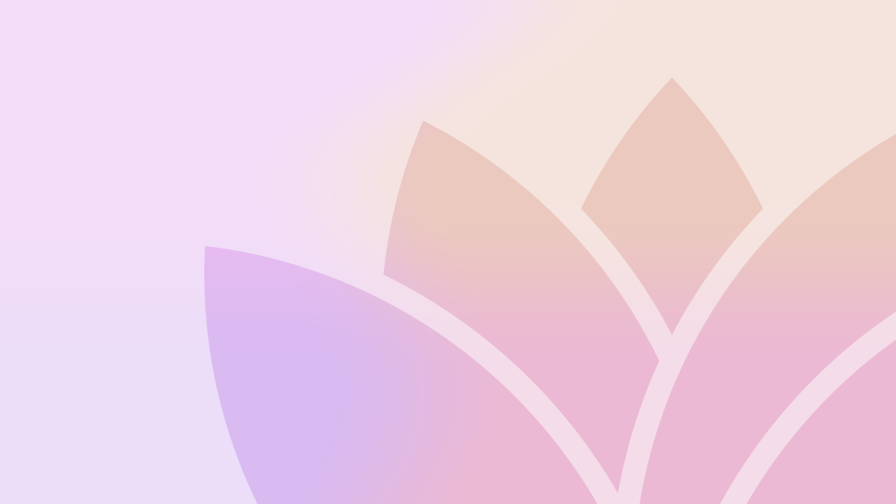
A WebGL 2 fragment shader for this background:

```glsl
#version 300 es
precision highp float;

uniform vec2 u_resolution;
out vec4 fragColor;

const float TAU = 6.2831853;
const float AXIS = 1.3333;    // x of the flower's line of symmetry
const float RADIUS = 1.040;   // every petal edge is an arc of this radius
const float GAP = 0.0458;     // pale band around each petal

const vec3 ORCHID = vec3(0.906, 0.735, 0.945);
const vec3 LAVENDER = vec3(0.850, 0.730, 0.945);
const vec3 PEACH = vec3(0.922, 0.790, 0.745);
const vec3 PINK = vec3(0.922, 0.725, 0.828);

// Soft four-colour field with a wavy border between its left and right halves
vec3 tintField(vec2 p) {
    vec3 left = mix(LAVENDER, ORCHID, smoothstep(0.25, 0.58, p.y));
    vec3 right = mix(PINK, PEACH, smoothstep(0.27, 0.60, p.y));
    float border = 0.76 + 0.08 * cos(TAU * (p.y - 0.22) / 0.85)
                 + 0.20 * smoothstep(0.65, 1.0, p.y);
    return mix(left, right, smoothstep(-0.2, 0.2, p.x - border));
}

// Signed distance to a petal: the overlap of two equal discs
float petal(vec2 p, vec2 centerA, vec2 centerB) {
    return max(distance(p, centerA), distance(p, centerB)) - RADIUS;
}

// Lay a petal over earlier ones, clearing a band around it
float layPetal(float cover, float dist, float blur) {
    cover *= smoothstep(-blur, blur, dist - GAP);
    return max(cover, 1.0 - smoothstep(-blur, blur, dist));
}

// Petal coverage, from the rear petal to the outer front pair
float flower(vec2 p, float blur) {
    float cover = layPetal(0.0, petal(p, vec2(0.754, 0.130), vec2(-0.754, 0.130)), blur);
    for (int i = 0; i < 4; i++) {
        bool front = i > 1;
        vec2 q = vec2(i % 2 == 0 ? p.x : -p.x, p.y);
        vec2 upperArc = front ? vec2(-1.048, -0.521) : vec2(-0.962, -0.168);
        vec2 outerArc = front ? vec2(0.112, 0.4565) : vec2(0.4625, 0.3516);
        cover = layPetal(cover, petal(q, upperArc, outerArc), blur);
    }
    return cover;
}

void main() {
    vec2 p = gl_FragCoord.xy / u_resolution.y;
    float blur = 0.75 / u_resolution.y;
    float cover = flower(p - vec2(AXIS, 0.0), blur);

    // The same tint is half strength on the ground and full on the petals
    vec3 color = mix(vec3(1.0), tintField(p), mix(0.5, 1.0, cover));
    fragColor = vec4(color, 1.0);
}
```
